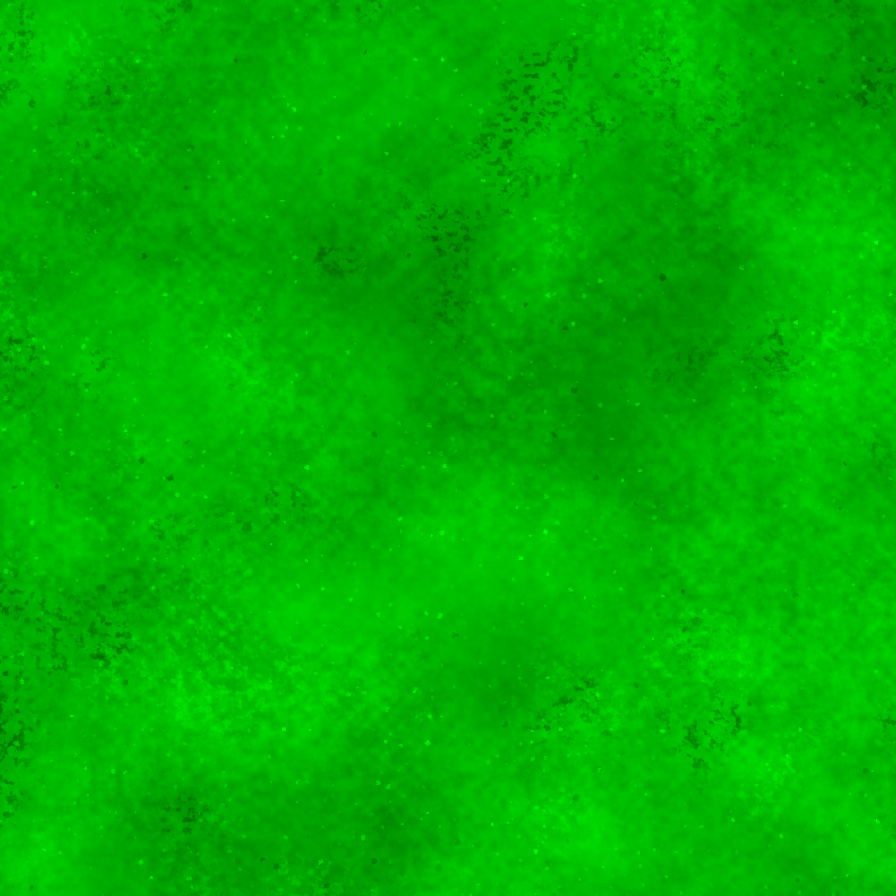
This texture is drawn by a three.js fragment shader. Its source:

```glsl
#define BASE_GREEN 0.674
#define CLOUD_SCALE 5.8
#define CLOUD_CONTRAST 0.44
#define GRAIN_SCALE 105.0
#define GRAIN_CONTRAST 0.17
#define STREAK_CONTRAST 0.07
#define DARK_GRIT 0.22
#define LIGHT_GRIT 0.11
#define FLECK_CELLS 68.0
#define FLECK_LIGHT 0.22
#define SPOT_CELLS 40.0
#define SPOT_DARK 0.18

varying vec2 vUv;

const float FBM_MEAN = 0.469;

float hash(vec2 p) {
  return fract(sin(dot(p, vec2(127.1, 311.7))) * 43758.5453);
}

float noise(vec2 p) {
  vec2 cell = floor(p);
  vec2 f = fract(p);
  f = f * f * (3.0 - 2.0 * f);
  float low = mix(hash(cell), hash(cell + vec2(1.0, 0.0)), f.x);
  float high = mix(hash(cell + vec2(0.0, 1.0)), hash(cell + vec2(1.0)), f.x);
  return mix(low, high, f.y);
}

// Four octaves, each turned to hide the lattice
float fbm(vec2 p) {
  mat2 turn = mat2(0.8, 0.6, -0.6, 0.8);
  float sum = 0.0;
  float weight = 0.5;
  for (int i = 0; i < 4; i++) {
    sum += weight * noise(p);
    p = turn * p * 2.03 + 17.3;
    weight *= 0.5;
  }
  return sum;
}

// Sparse ragged specks, one at most per cell; radius in cell units
float specks(vec2 uv, float cells, float share, float radius, float seed) {
  vec2 p = uv * cells;
  vec2 id = floor(p) + seed;
  vec2 center = 0.25 + 0.5 * vec2(hash(id + 3.1), hash(id + 7.7));
  float size = radius * mix(0.4, 1.0, hash(id + 11.9));
  float ragged = (noise(p * 9.0 + seed) - 0.5) * radius;
  float dist = length(fract(p) - center) + ragged;
  float present = step(hash(id), share) * mix(0.25, 1.0, hash(id + 19.3));
  return present * (1.0 - smoothstep(size * 0.5, size * 1.3, dist));
}

void main() {
  vec2 uv = vUv;

  // Soft clouds
  float green = BASE_GREEN;
  green += CLOUD_CONTRAST * (fbm(uv * CLOUD_SCALE + 4.7) - FBM_MEAN);

  // Fine mottling, stronger in some areas
  float grain = fbm(uv * GRAIN_SCALE + 31.0);
  float roughness = mix(0.5, 1.5, noise(uv * 9.0 + 53.0));
  green += GRAIN_CONTRAST * roughness * (grain - FBM_MEAN);

  // Faint slanted brush streaks toward the top
  vec2 along = vec2(dot(uv, vec2(0.77, 0.64)), dot(uv, vec2(-0.64, 0.77)));
  float streak = noise(along * vec2(9.0, 75.0) + 23.0) - 0.5;
  float streakArea = smoothstep(0.4, 0.7, noise(uv * 4.0 + 71.0));
  green += STREAK_CONTRAST * streak * streakArea * smoothstep(0.3, 0.9, uv.y);

  // Clusters of fine dark and light grit
  float darkArea = smoothstep(0.50, 0.78, fbm(uv * 10.0 + 91.0));
  float lightArea = smoothstep(0.48, 0.74, fbm(uv * 8.0 + 137.0));
  float darkGrit = smoothstep(0.44, 0.70, fbm(uv * 165.0 + 61.0));
  float lightGrit = smoothstep(0.45, 0.70, fbm(uv * 150.0 + 83.0));
  green += LIGHT_GRIT * lightArea * lightGrit - DARK_GRIT * darkArea * darkGrit;

  // Scattered dark spots and bright flecks, gathered in loose groups
  float fleckShare = mix(0.02, 0.14, noise(uv * 8.0 + 113.0));
  green -= SPOT_DARK * specks(uv, SPOT_CELLS, 0.05, 0.16, 41.0);
  green += FLECK_LIGHT * specks(uv, FLECK_CELLS, fleckShare, 0.20, 5.0);
  green += 0.6 * FLECK_LIGHT * specks(uv + 0.37, FLECK_CELLS * 1.6, fleckShare * 0.7, 0.24, 29.0);

  gl_FragColor = vec4(0.0, clamp(green, 0.0, 1.0), 0.0, 1.0);
}
```
